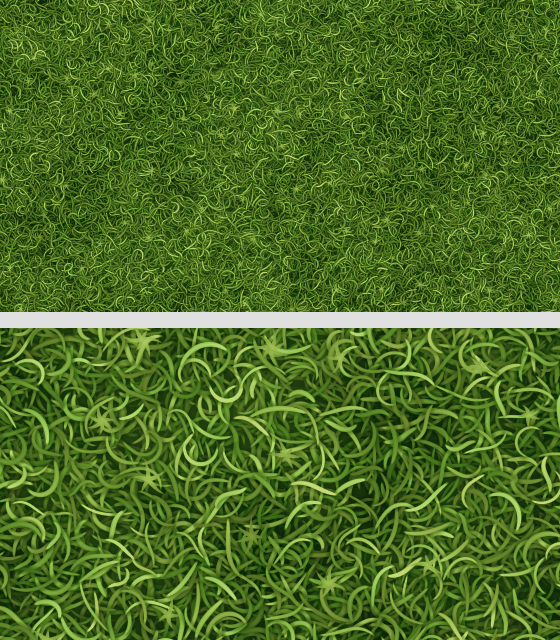
Top, the full canvas; bottom, a detail of the centre.
Give the GLSL for this texture, as a Shadertoy shader.

```glsl
// Dense turf of thin curled grass blades seen from above.
// Layers of randomly turned arcs are painted from the dark depth upwards, each
// blade shading what lies below it; sparse pale star-shaped tufts lie on top.

const int LAYERS = 18;
const float BLADE_CELL = 0.042;
const float TUFT_CELL = 0.1;
const float TAU = 6.28319;

vec4 hash4(vec2 p) {
    vec4 q = fract(p.xyxy * vec4(0.1031, 0.1030, 0.0973, 0.1099));
    q += dot(q, q.wzxy + 33.33);
    return fract((q.xxyz + q.yzzw) * q.zywx);
}

float valueNoise(vec2 p) {
    vec2 i = floor(p), f = fract(p);
    f = f * f * (3.0 - 2.0 * f);
    float low = mix(hash4(i).x, hash4(i + vec2(1, 0)).x, f.x);
    float high = mix(hash4(i + vec2(0, 1)).x, hash4(i + vec2(1, 1)).x, f.x);
    return mix(low, high, f.y);
}

mat2 turn(float angle) {
    float c = cos(angle), s = sin(angle);
    return mat2(c, s, -s, c);
}

// Coverage of a line of half width w at distance d
float stroke(float d, float w, float soft) {
    return 1.0 - smoothstep(w - soft, w + soft, d);
}

// Tone 0..1 follows the greens of the turf, above 1 are pale highlights
vec3 grassColor(float tone) {
    vec3 greens[7] = vec3[7](
        vec3(0.05, 0.15, 0.025), vec3(0.15, 0.27, 0.06), vec3(0.24, 0.38, 0.09),
        vec3(0.33, 0.47, 0.13), vec3(0.42, 0.57, 0.19), vec3(0.56, 0.72, 0.29),
        vec3(0.74, 0.85, 0.46));
    float x = clamp(tone * 5.0, 0.0, 5.99);
    int i = int(x);
    return mix(greens[i], greens[i + 1], fract(x));
}

// Paints one curled blade over turf = (tone, yellowness)
vec2 paintBlade(vec2 turf, vec2 q, vec4 shape, vec4 look, float depth, float soft) {
    float halfLength = mix(0.018, 0.036, shape.z);
    if (dot(q, q) > 0.0021) return turf;
    q = turn(shape.w * TAU) * q;

    // Arc through the blade's middle, with a slight S-bend
    float radius = mix(0.016, 0.09, look.x * look.x);
    q.y += radius;
    float along = atan(q.x, q.y) * radius / halfLength;
    float wave = (look.y - 0.5) * 0.007 * sin(3.0 * along);
    float d = abs(length(q) - radius - wave);

    float width = mix(0.0015, 0.0029, look.z) * sqrt(max(0.0, 1.0 - along * along));
    float ends = 1.0 - smoothstep(0.8, 1.0, abs(along));
    float shadow = ends * (1.0 - smoothstep(width, width + 0.006, d));
    turf.x *= 1.0 - 0.31 * shadow;

    float tone = mix(0.3, 0.95, depth) + (look.w - 0.5) * 0.5;
    tone += 0.1 * along - 0.12 * smoothstep(0.0, 0.003, d);
    float yellowness = fract(look.w * 7.0 + look.x) - 0.5;
    return mix(turf, vec2(tone, yellowness), ends * stroke(d, width, soft));
}

// One layer of blades, one per cell of a turned grid
vec2 paintLayer(vec2 turf, vec2 p, float layer, float depth, float soft) {
    p = turn(layer * 2.4) * p + layer * vec2(0.37, 0.71);
    vec2 cell = floor(p / BLADE_CELL);
    for (int y = -1; y <= 1; y++)
    for (int x = -1; x <= 1; x++) {
        vec2 id = cell + vec2(x, y);
        vec4 shape = hash4(id + layer * 19.0);
        vec4 look = hash4(id + layer * 19.0 + 157.3);
        vec2 root = (id + shape.xy) * BLADE_CELL;
        turf = paintBlade(turf, p - root, shape, look, depth, soft);
    }
    return turf;
}

// Pale tufts with bent arms radiating from a bright heart
vec2 paintTuft(vec2 turf, vec2 p, float soft) {
    p = turn(0.6) * p + 3.0;
    vec2 id = floor(p / TUFT_CELL);
    vec4 rnd = hash4(id + 71.7);
    if (rnd.z > 0.42) return turf;
    vec2 q = p - (id + 0.3 + 0.4 * rnd.xy) * TUFT_CELL;
    float r = length(q);
    float arms = 5.0 + floor(rnd.x * 3.0);
    float bend = (rnd.y - 0.5) * 60.0 * r;
    float sector = fract(atan(q.y, q.x) / TAU + rnd.w + bend / TAU) * arms;
    vec4 arm = hash4(id + floor(sector) * 5.3);
    float d = r * abs(fract(sector) - 0.5) * TAU / arms;
    float reach = mix(0.01, 0.027, arm.x);
    float width = 0.0032 * max(0.0, 1.0 - r / reach);
    float cover = stroke(d, width, soft) * (1.0 - smoothstep(0.65, 1.0, r / reach));
    float tone = mix(1.12, 0.82, r / reach) - 0.15 * rnd.w;
    return mix(turf, vec2(tone, 0.4), 0.9 * cover);
}

void mainImage(out vec4 fragColor, in vec2 fragCoord) {
    vec2 p = fragCoord / iResolution.y;
    float soft = 0.7 / iResolution.y;

    vec2 turf = vec2(0.12, 0.0);
    for (int i = 0; i < LAYERS; i++)
        turf = paintLayer(turf, p, float(i) + 1.0, float(i) / float(LAYERS - 1), soft);
    turf = paintTuft(turf, p, soft);

    // Broad lighter and darker patches
    float patches = valueNoise(p * 7.0) + valueNoise(p * 17.0 + 9.0) - 1.0;
    float tone = turf.x + 0.13 * patches;
    vec3 color = grassColor(tone) + turf.y * vec3(0.09, 0.01, 0.04);
    fragColor = vec4(clamp(color, 0.0, 1.0), 1.0);
}
```
